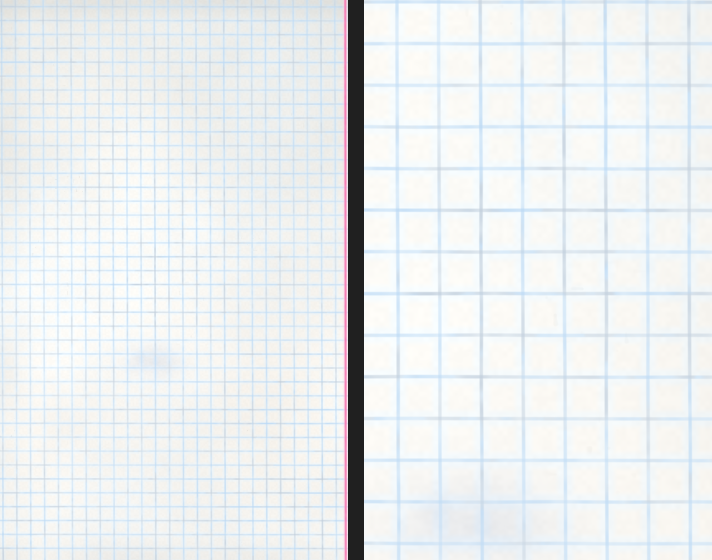
Left, the full canvas; right, a detail of the centre.
A Shadertoy shader for this pattern:

```glsl
float hash(vec2 p) {
    vec3 q = fract(p.xyx * vec3(0.1031, 0.1030, 0.0973));
    q += dot(q, q.yzx + 33.33);
    return fract((q.x + q.y) * q.z);
}

float noise(vec2 p) {
    vec2 cell = floor(p);
    vec2 f = fract(p);
    f = f * f * (3.0 - 2.0 * f);
    float low = mix(hash(cell), hash(cell + vec2(1.0, 0.0)), f.x);
    float high = mix(hash(cell + vec2(0.0, 1.0)), hash(cell + 1.0), f.x);
    return mix(low, high, f.y);
}

float fbm(vec2 p) {
    float sum = 0.0;
    float gain = 0.5;
    for (int octave = 0; octave < 4; octave++) {
        sum += gain * noise(p);
        p = p * 2.03 + 17.0;
        gain *= 0.5;
    }
    return sum;
}

float stroke(float dist, float halfWidth, float pixel) {
    return 1.0 - smoothstep(max(halfWidth - pixel, 0.0), halfWidth + pixel, dist);
}

// x: ink coverage, y: soft tint bleeding into the paper
vec2 ruledLine(float across, float along, float seed, float pixel) {
    const float pitch = 0.0248;
    float index = floor(across / pitch + 0.5);
    float dist = abs(across - index * pitch);
    float strength = 0.47 + 0.20 * hash(vec2(index + 50.0, seed));
    strength *= 0.75 + 0.5 * noise(vec2(along * 130.0 + 20.0, index * 7.0 + seed + 90.0));
    float bleed = 1.0 - smoothstep(0.0025, 0.0070, dist);
    return vec2(stroke(dist, 0.0010, pixel) * strength, bleed);
}

void mainImage(out vec4 fragColor, in vec2 fragCoord) {
    vec2 uv = fragCoord / iResolution.y;
    float pixel = 1.0 / iResolution.y;

    // Paper: uneven scan light, warm and cool drift, fine grain
    vec3 color = vec3(0.982, 0.973, 0.954);
    color += 0.09 * (fbm(uv * 4.0 + 5.0) - 0.47);
    color += vec3(-0.5, 0.0, 0.5) * 0.05 * (fbm(uv * 4.0 + 80.0) - 0.47);
    color -= vec3(0.038, 0.030, 0.026) * smoothstep(0.2, 1.0, uv.y);
    color -= 0.040 * smoothstep(0.95, 1.0, uv.y);
    color -= 0.022 * (1.0 - smoothstep(0.0, 0.07, uv.x));
    color -= 0.025 * (1.0 - smoothstep(0.0, 0.05, uv.y));
    color += 0.015 * (noise(uv * 340.0 + 11.0) - 0.5);

    // Bluish smudge and sparse specks
    vec2 smudge = (uv - vec2(0.274, 0.356)) / vec2(0.048, 0.028);
    float stain = exp(-dot(smudge, smudge)) * (0.6 + 0.8 * fbm(uv * 60.0));
    color -= stain * vec3(0.075, 0.062, 0.035);
    color -= 0.04 * smoothstep(0.86, 0.98, noise(uv * 190.0 + 40.0))
                  * smoothstep(0.55, 0.75, fbm(uv * 9.0 + 30.0));

    // Slightly skewed blue grid
    vec2 grid = uv - vec2(0.0041, 0.0210);
    grid += vec2(0.003 * (uv.y - 0.5), 0.001 * uv.x);
    grid += 0.0004 * (vec2(noise(uv * 25.0), noise(uv * 25.0 + 60.0)) - 0.5);
    vec2 vertical = ruledLine(grid.x, uv.y, 3.0, pixel);
    vec2 horizontal = ruledLine(grid.y, uv.x, 19.0, pixel);
    float bleed = max(vertical.y, horizontal.y);
    float ink = 1.0 - (1.0 - vertical.x) * (1.0 - horizontal.x);
    ink *= 0.65 + 0.7 * fbm(uv * 4.0 + 140.0);
    color += bleed * vec3(-0.024, 0.003, 0.028);
    float greying = smoothstep(0.44, 0.60, fbm(uv * 40.0 + 70.0));
    vec3 inkColor = mix(vec3(0.75, 0.86, 0.96), vec3(0.77, 0.82, 0.87), greying);
    color = mix(color, inkColor, ink);

    // Pink margin near the right edge, with a faint blush around it
    float marginDist = abs(uv.x - 0.6170 + 0.001 * (uv.y - 0.5));
    float margin = stroke(marginDist, 0.0018, pixel) * (0.85 + 0.15 * noise(uv * 150.0));
    color = mix(color, vec3(0.98, 0.83, 0.90), 0.6 * (1.0 - smoothstep(0.001, 0.007, marginDist)));
    color = mix(color, vec3(0.96, 0.48, 0.70), margin);

    fragColor = vec4(clamp(color, 0.0, 1.0), 1.0);
}
```
